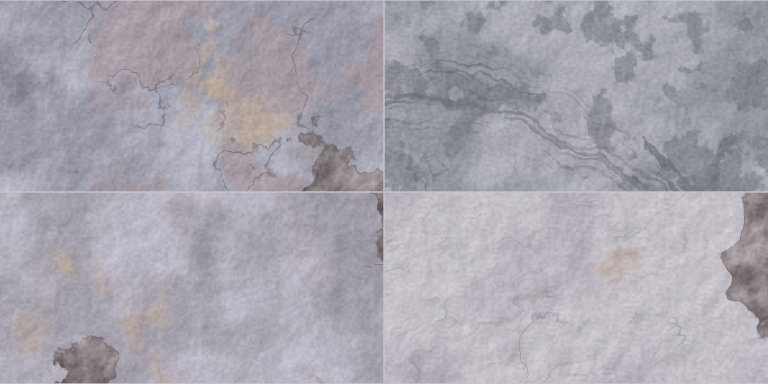
Write a WebGL 1 fragment shader that draws this texture.

```glsl
precision highp float;
// Four weathered stone slabs, two across and two down, with thin pale joints.
uniform vec2 u_resolution;

#define TILES vec2(2.0, 2.0)
#define JOINT_HALF 0.005
#define JOINT_COLOR vec3(0.79, 0.77, 0.80)
#define BROWN vec3(0.505, 0.465, 0.475)
#define OCHRE vec3(0.72, 0.65, 0.60)
#define ROSE vec3(0.645, 0.595, 0.62)
#define SLATE vec3(0.46, 0.47, 0.50)
#define WARP 0.42
#define RELIEF 0.30
#define GRAIN 0.055

float hash(vec2 p) {
  return fract(sin(dot(p, vec2(127.1, 311.7))) * 43758.545);
}

float noise(vec2 p) {
  vec2 i = floor(p), f = fract(p);
  f = f * f * (3.0 - 2.0 * f);
  return mix(mix(hash(i), hash(i + vec2(1, 0)), f.x),
             mix(hash(i + vec2(0, 1)), hash(i + vec2(1, 1)), f.x), f.y);
}

float fbm(vec2 p) {
  float sum = 0.0, amp = 0.5;
  for (int i = 0; i < 6; i++) {
    sum += amp * noise(p);
    p = mat2(1.6, 1.2, -1.2, 1.6) * p + 7.3;
    amp *= 0.5;
  }
  return sum;
}

// Signed ellipse: 1 at the centre, 0 on the outline
float blob(vec2 q, vec2 center, vec2 radius) {
  return 1.0 - length((q - center) / radius);
}

float soft(float d) { return smoothstep(-0.3, 0.8, d); }

// Mottled brown patch with a thin, broken rim
vec3 stain(vec3 col, float d, float rough) {
  vec3 inner = BROWN + 0.5 * (rough - 0.5);
  col = mix(col, inner, 0.92 * smoothstep(-0.03, 0.06, d));
  return col * (1.0 - 0.22 * smoothstep(0.09, 0.0, abs(d)) * smoothstep(0.35, 0.6, rough));
}

// Broken hairline along a noise contour
float crack(vec2 q, float seed) {
  float line = smoothstep(0.012, 0.0, abs(fbm(q * 2.2 + seed) - 0.5));
  return line * smoothstep(0.55, 0.75, noise(q * 4.0 + seed * 1.7));
}

// Blue-grey slab with rose plates, ochre runs and a brown corner
vec3 rustSlab(vec2 q, vec2 w, float tone, float rough) {
  vec3 col = mix(vec3(0.60, 0.60, 0.655), vec3(0.71, 0.71, 0.765), smoothstep(0.3, 0.65, tone));
  float plate = blob(w, vec2(0.72, 0.73), vec2(0.27, 0.20));
  float warm = smoothstep(0.45, 0.57, fbm(q * 4.0 + 31.0)) * smoothstep(0.3, 0.8, q.x);
  col = mix(col, ROSE, 0.75 * max(warm, smoothstep(0.0, 0.15, plate)));
  float run = max(soft(blob(w, vec2(1.07, 0.62), vec2(0.13, 0.40))),
                  soft(blob(w, vec2(1.36, 0.33), vec2(0.26, 0.20))));
  col = mix(col, OCHRE, run * smoothstep(0.36, 0.58, rough));
  col *= 1.0 - 0.2 * smoothstep(0.05, 0.0, abs(plate)) * smoothstep(0.4, 0.6, rough);
  col = mix(col, SLATE, 0.6 * soft(blob(w, vec2(0.10, 0.55), vec2(0.12, 0.17))));
  col *= 1.0 - 0.2 * crack(q, 4.0);
  float corner = max(blob(w, vec2(1.70, 0.06), vec2(0.13, 0.25)),
                     blob(w, vec2(1.86, 0.0), vec2(0.22, 0.17)));
  return stain(col, corner, rough);
}

// Cool grey slab with bent strata and slate inclusions
vec3 strataSlab(vec2 q, vec2 w, float tone, float rough) {
  vec3 col = mix(vec3(0.58, 0.59, 0.625), vec3(0.675, 0.68, 0.72), smoothstep(0.3, 0.65, tone));
  vec2 bent = mix(q, w, 0.4);
  float across = bent.y - 0.55 + 0.25 * bent.x * bent.x;
  float bed = smoothstep(0.36, 0.04, abs(across));
  float lines = 0.5 * noise(vec2(q.x * 2.5, across * 42.0))
              + 0.5 * noise(vec2(q.x * 4.0, across * 85.0));
  col = mix(col, ROSE, 0.3 * bed * smoothstep(0.6, 0.3, lines));
  col *= 1.0 - 0.2 * bed * smoothstep(0.5, 0.8, lines);
  // Inclusions gather where the broad noise is high
  float gather = noise(q * 2.2 + 5.0);
  col = mix(col, SLATE, 0.55 * smoothstep(0.71, 0.79, fbm(q * 8.0 + 17.0) + 0.24 * gather));
  vec2 arc = w - vec2(1.59, 0.32);
  float crescent = 0.04 - abs(length(arc) - 0.24) + 0.4 * min(0.0, -arc.y - 0.08);
  crescent += 0.14 * (rough - 0.5);
  col = mix(col, SLATE, 0.85 * smoothstep(-0.008, 0.012, crescent));
  return col * (1.0 - 0.12 * crack(q, 12.0));
}

// Pale lavender slab with an ochre seam and shaded right side
vec3 ochreSlab(vec2 q, vec2 w, float tone, float rough) {
  vec3 col = mix(vec3(0.645, 0.63, 0.675), vec3(0.735, 0.715, 0.765), smoothstep(0.28, 0.62, tone));
  float seam = smoothstep(0.09, 0.0, abs(w.y - 0.74 + 0.42 * w.x));
  seam *= smoothstep(0.2, 0.4, w.x) * smoothstep(0.8, 0.6, w.x);
  seam = max(seam, 0.7 * soft(blob(w, vec2(0.80, 0.24), vec2(0.09, 0.28))));
  seam = max(seam, 0.5 * soft(blob(w, vec2(0.12, 0.32), vec2(0.22, 0.18))));
  col = mix(col, OCHRE, seam * smoothstep(0.3, 0.56, rough));
  col *= 1.0 - 0.17 * soft(blob(w, vec2(1.84, 0.72), vec2(0.34, 0.50)));
  col *= 1.0 - 0.12 * soft(blob(w, vec2(1.03, 0.80), vec2(0.13, 0.22)));
  col *= 1.0 - 0.22 * crack(q, 23.0) * smoothstep(1.5, 1.8, q.x);
  col = stain(col, blob(w, vec2(0.43, 0.05), vec2(0.16, 0.10)), rough);
  return stain(col, blob(w, vec2(2.0, 0.87), vec2(0.06, 0.21)), rough);
}

// Lightest slab with fine slanted scratches and a brown edge
vec3 paleSlab(vec2 q, vec2 w, float tone, float rough) {
  vec3 col = mix(vec3(0.70, 0.68, 0.715), vec3(0.768, 0.75, 0.782), smoothstep(0.25, 0.6, tone));
  vec2 bent = mix(q, w, 0.6);
  float scratch = noise(vec2((bent.x + bent.y) * 3.0, (bent.y - 0.7 * bent.x) * 38.0));
  col *= 1.0 - 0.07 * smoothstep(0.72, 0.95, scratch);
  col = mix(col, OCHRE, 0.6 * soft(blob(w, vec2(1.20, 0.55), vec2(0.09, 0.09))));
  col *= 1.0 - 0.12 * crack(q, 41.0);
  return stain(col, blob(w, vec2(2.02, 0.76), vec2(0.17, 0.46)), rough);
}

void main() {
  vec2 grid = gl_FragCoord.xy / u_resolution * TILES;
  vec2 id = floor(grid);
  vec2 q = fract(grid) * vec2(2.0, 1.0);
  vec2 s = q + id * 13.7;
  vec2 w = q + WARP * (vec2(fbm(s * 6.0), fbm(s * 6.0 + 51.0)) - 0.5);
  float tone = fbm(s * 3.0 + 3.0);
  float rough = fbm(s * 9.0);

  vec3 top = id.x < 0.5 ? rustSlab(q, w, tone, rough) : strataSlab(q, w, tone, rough);
  vec3 low = id.x < 0.5 ? ochreSlab(q, w, tone, rough) : paleSlab(q, w, tone, rough);
  vec3 col = id.y < 0.5 ? low : top;

  // Slanted light on the rough surface, then fine grain
  col += RELIEF * (rough - fbm(s * 9.0 + vec2(-0.12, 0.12)));
  col += GRAIN * (noise(s * 75.0) - 0.5);

  // Joints between slabs and along the top and bottom
  float px = TILES.y / u_resolution.y;
  float edge = min(abs(grid.x - 1.0) * 2.0, min(q.y, 1.0 - q.y));
  float joint = 1.0 - smoothstep(JOINT_HALF - 0.5 * px, JOINT_HALF + 0.5 * px, edge);
  gl_FragColor = vec4(mix(col, JOINT_COLOR, 0.7 * joint), 1.0);
}
```
